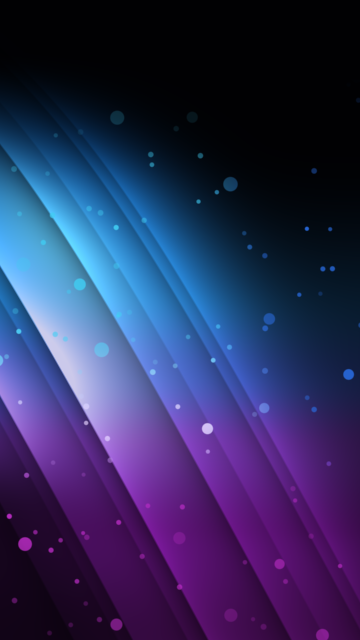
Give the GLSL for this background, as a Shadertoy shader.

```glsl
const float SLOPE = 0.53;         // lean of the ribbons
const float BEND = 0.156;         // how far they curl to the left at the top
const float BEND_RATE = 5.5;
const float SOFTNESS = 0.0025;    // ribbon edge blur
const float LIT_WIDTH = 0.045;
const float SHADE_WIDTH = 0.035;
const float BEAM_EDGE = -0.204;
const float LOW_BEAM_EDGE = -0.322;

const int RIBBONS = 9;
const float EDGE[RIBBONS] = float[](-0.414, -0.345, -0.322, -0.236, -0.204, -0.074, -0.02, 0.042, 0.065);
const float GAIN[RIBBONS] = float[](0.3, 0.15, 0.42, 0.18, 0.5, 0.4, 0.12, 0.22, 0.2);

const vec3 NIGHT = vec3(0.002, 0.004, 0.012);
const vec3 DEEP_BLUE = vec3(0.04, 0.26, 0.50);
const vec3 AZURE = vec3(0.13, 0.48, 0.78);
const vec3 INDIGO = vec3(0.20, 0.32, 0.70);
const vec3 VIOLET = vec3(0.40, 0.17, 0.60);
const vec3 PLUM = vec3(0.33, 0.06, 0.41);
const vec3 WINE = vec3(0.24, 0.04, 0.28);
const vec3 CYAN_GLOW = vec3(0.18, 0.23, 0.11);
const vec3 BEAM_LIGHT = vec3(0.83, 0.82, 0.92);
const vec3 LOW_BEAM_LIGHT = vec3(0.72, 0.56, 0.88);
const vec3 DOT_CYAN = vec3(0.25, 0.80, 0.95);
const vec3 DOT_BLUE = vec3(0.16, 0.42, 0.88);
const vec3 DOT_WHITE = vec3(0.90, 0.82, 1.0);
const vec3 DOT_PINK = vec3(0.76, 0.18, 0.80);

float hash(vec2 p) {
    return fract(sin(dot(p, vec2(127.1, 311.7))) * 43758.5);
}

float bell(float x, float center, float width) {
    float t = (x - center) / width;
    return exp(-t * t);
}

// Colour of the light by depth below the top
vec3 hueAt(float depth) {
    vec3 c = mix(DEEP_BLUE, AZURE, smoothstep(0.15, 0.42, depth));
    c = mix(c, INDIGO, smoothstep(0.46, 0.59, depth));
    c = mix(c, VIOLET, smoothstep(0.58, 0.70, depth));
    c = mix(c, PLUM, smoothstep(0.68, 0.84, depth));
    return mix(c, WINE, smoothstep(0.84, 1.0, depth));
}

// Light on the right of an edge, fading away from it
float litSide(float s, float edge, float width) {
    float d = s - edge;
    return smoothstep(-SOFTNESS, SOFTNESS, d) * exp(-max(d, 0.0) / width);
}

// Bright and shaded sides of every fold
float folds(float s) {
    float light = 1.0;
    for (int i = 0; i < RIBBONS; i++) {
        float d = s - EDGE[i];
        float shade = (1.0 - smoothstep(-SOFTNESS, SOFTNESS, d)) * exp(min(d, 0.0) / SHADE_WIDTH);
        light *= 1.0 + GAIN[i] * (0.7 * litSide(s, EDGE[i], LIT_WIDTH) - shade);
    }
    return light;
}

// One scattered disc per grid cell, with random place, size and strength
float dots(vec2 p, float cell, float radius, float chance, float seed) {
    vec2 id = floor(p / cell);
    vec2 key = id + seed;
    float r = radius * mix(0.75, 1.1, hash(key + 3.1));
    vec2 jitter = vec2(hash(key + 5.7), hash(key + 9.2));
    vec2 center = id * cell + mix(vec2(r * 1.3), vec2(cell - r * 1.3), jitter);
    float aa = 0.7 / iResolution.y + 0.0004;
    float disc = 1.0 - smoothstep(r - aa, r + aa, length(p - center));
    return disc * step(hash(key), chance) * mix(0.3, 1.0, hash(key + 7.4));
}

void mainImage(out vec4 fragColor, in vec2 fragCoord) {
    vec2 p = fragCoord / iResolution.y;
    float depth = 1.0 - p.y;
    float s = p.x - SLOPE * depth + BEND * exp(-BEND_RATE * depth);

    // Body of light, faint ambient on the right
    vec3 hue = hueAt(depth);
    float body = bell(max(s, 0.0), 0.0, 0.145) * smoothstep(0.08, 0.32, depth);
    float ambient = 0.34 * smoothstep(0.22, 0.68, depth);
    float lower = smoothstep(0.60, 0.80, depth);
    float leftDark = (1.0 - smoothstep(-0.44, -0.20, s)) * lower;
    vec3 color = NIGHT + hue * mix(ambient, 1.0, body) * (1.0 - 0.72 * leftDark);
    color += CYAN_GLOW * bell(s, -0.09, 0.085) * bell(depth, 0.38, 0.12);
    color *= folds(s);

    // Two pale beams
    float beam = litSide(s, BEAM_EDGE, 0.085) * bell(depth, 0.56, 0.13);
    color = mix(color, BEAM_LIGHT, min(beam * 1.15, 0.95));
    float lowBeam = litSide(s, LOW_BEAM_EDGE, 0.05) * bell(depth, 0.61, 0.09);
    color = mix(color, LOW_BEAM_LIGHT, lowBeam * 0.85);

    // Scattered lights, tinted by place
    vec3 tint = mix(DOT_CYAN, DOT_BLUE, smoothstep(0.30, 0.42, p.x));
    tint = mix(tint, DOT_WHITE, bell(depth, 0.66, 0.09) * (1.0 - smoothstep(0.3, 0.5, p.x)));
    tint = mix(tint, DOT_PINK, smoothstep(0.66, 0.78, depth));
    float spread = mix(0.25, 1.0, smoothstep(0.18, 0.36, depth)) * smoothstep(0.12, 0.18, depth);
    spread *= 1.0 - 0.35 * smoothstep(0.75, 1.0, depth);
    float sparks = dots(p, 0.05, 0.0042, 0.34, 11.0) + 0.8 * dots(p + 0.021, 0.071, 0.004, 0.3, 43.0);
    float orbs = dots(p + 0.04, 0.14, 0.0105, 0.42, 27.0);
    color = mix(color, tint, min(sparks + orbs, 1.0) * spread);

    fragColor = vec4(clamp(color, 0.0, 1.0), 1.0);
}
```
